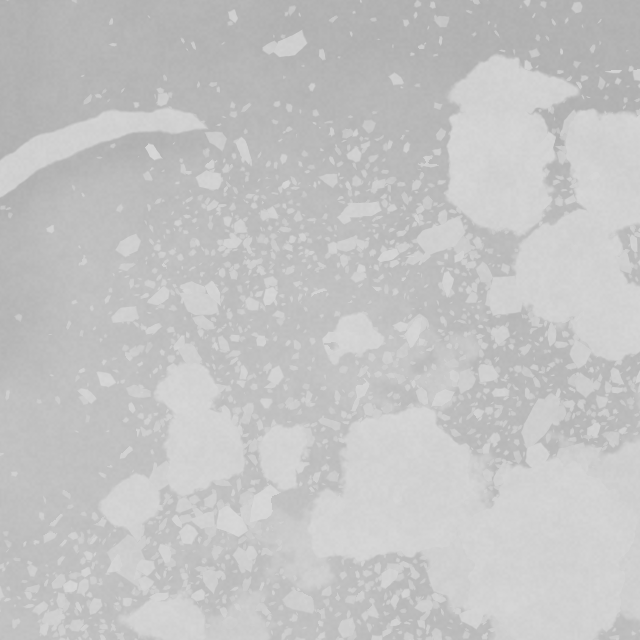
A three.js fragment shader for this texture:

```glsl
varying vec2 vUv;

const vec3 ICE = vec3(0.838);
const vec3 WATER = vec3(0.757);
const vec3 DEEP_WATER = vec3(0.700);
const float TAU = 6.2831853;

float hash(vec2 p) {
  vec3 q = fract(vec3(p.xyx) * 0.1031);
  q += dot(q, q.yzx + 33.33);
  return fract((q.x + q.y) * q.z);
}

float noise(vec2 p) {
  vec2 i = floor(p), f = fract(p);
  f = f * f * (3.0 - 2.0 * f);
  return mix(mix(hash(i), hash(i + vec2(1.0, 0.0)), f.x),
             mix(hash(i + vec2(0.0, 1.0)), hash(i + 1.0), f.x), f.y);
}

float fbm(vec2 p) {
  float sum = 0.0, amp = 0.5;
  for (int i = 0; i < 5; i++) {
    sum += amp * noise(p);
    p = mat2(1.6, 1.2, -1.2, 1.6) * p + 7.3;
    amp *= 0.5;
  }
  return sum;
}

float fill(float d, float soft) { return 1.0 - smoothstep(-soft, soft, d); }

// Rough convex polygon with hashed sides
float shard(vec2 p, float radius, vec2 seed) {
  float d = -1.0;
  for (int i = 0; i < 6; i++) {
    float k = float(i), a = (k + 0.7 * hash(seed + k * 3.7)) * TAU / 6.0;
    float reach = radius * mix(0.6, 1.0, hash(seed + k * 5.1 + 9.0));
    d = max(d, dot(p, vec2(cos(a), sin(a))) - reach);
  }
  return d;
}

// One grid of scattered shards, sized relative to its cells
float scatter(vec2 p, float cells, float density, float soft) {
  vec2 g = p * cells, home = floor(g);
  float cover = 0.0;
  for (int y = -1; y <= 1; y++) {
    for (int x = -1; x <= 1; x++) {
      vec2 id = home + vec2(float(x), float(y));
      vec2 seed = id + cells * 1.7;
      if (hash(seed) < density) {
        vec2 q = g - id - vec2(hash(seed + 11.0), hash(seed + 23.0));
        float a = 0.9 + 2.6 * (hash(seed + 31.0) - 0.5);
        q = mat2(cos(a), -sin(a), sin(a), cos(a)) * q;
        q.y *= mix(1.0, 2.3, hash(seed + 43.0));
        float radius = mix(0.2, 0.56, pow(hash(seed + 57.0), 1.5));
        float shade = mix(0.62, 1.0, hash(seed + 71.0));
        cover = max(cover, shade * fill(shard(q, radius, seed), soft * cells));
      }
    }
  }
  return cover;
}

float ellipse(vec2 p, vec2 center, vec2 radii) {
  return (length((p - center) / radii) - 1.0) * min(radii.x, radii.y);
}

// Large floes along the right and lower sides
float massif(vec2 p) {
  float d = ellipse(p, vec2(0.81, 0.86), vec2(0.11, 0.042));
  d = min(d, ellipse(p, vec2(0.775, 0.735), vec2(0.085, 0.105)));
  d = min(d, ellipse(p, vec2(0.96, 0.73), vec2(0.075, 0.105)));
  d = min(d, ellipse(p, vec2(0.885, 0.58), vec2(0.088, 0.08)));
  d = min(d, ellipse(p, vec2(0.97, 0.50), vec2(0.065, 0.055)));
  d = min(d, ellipse(p, vec2(0.325, 0.295), vec2(0.06, 0.07)));
  d = min(d, ellipse(p, vec2(0.295, 0.39), vec2(0.042, 0.04)));
  d = min(d, ellipse(p, vec2(0.215, 0.215), vec2(0.048, 0.042)));
  d = min(d, ellipse(p, vec2(0.45, 0.29), vec2(0.042, 0.045)));
  d = min(d, ellipse(p, vec2(0.565, 0.47), vec2(0.042, 0.034)));
  d = min(d, ellipse(p, vec2(0.64, 0.27), vec2(0.105, 0.08)));
  d = min(d, ellipse(p, vec2(0.61, 0.185), vec2(0.14, 0.06)));
  d = min(d, ellipse(p, vec2(0.86, 0.13), vec2(0.13, 0.15)));
  return min(d, ellipse(p, vec2(0.27, 0.03), vec2(0.07, 0.045)));
}

// Curved tongue of ice, tapering to the right
float crescent(vec2 p) {
  float top = 0.83 - 1.15 * pow(abs(0.26 - p.x), 2.0);
  float bottom = 0.80 - 1.2 * pow(abs(0.30 - p.x), 2.0);
  return max(max(p.y - top, bottom - p.y), (p.x - 0.315) * 0.8 + (p.y - 0.815) * 0.4);
}

void main() {
  vec2 p = vUv;
  vec2 wobble = vec2(fbm(p * 18.0), fbm(p * 18.0 + 40.0)) - 0.48;
  float clumps = fbm(p * 6.0 + 3.0);

  // Water shading: dim top, hazy corner, darker gaps to the right
  float dim = 0.9 * smoothstep(0.55, 1.0, p.y) + 0.35 * smoothstep(0.15, 0.9, p.x);
  dim += 0.5 * (1.0 - smoothstep(0.0, 0.12, p.x)) * smoothstep(0.25, 0.5, p.y);
  dim += 0.9 * (clumps - 0.48) - 0.9 * fill(length(p - vec2(0.04, 0.97)), 0.2);
  float tongue = crescent(p + wobble * 0.022);
  dim += 0.5 * fill(crescent(p + vec2(-0.01, 0.035)), 0.04);
  vec3 color = mix(WATER, DEEP_WATER, clamp(dim, 0.0, 1.0));

  // Where broken ice gathers
  float shore = p.x - 0.08 - 0.5 * max(p.y - 0.55, 0.0) + max(0.25 - p.y, 0.0);
  float density = smoothstep(-0.03, 0.3, shore) * (1.0 - 0.8 * smoothstep(0.65, 0.95, p.y));
  density *= smoothstep(0.2, 0.6, clumps) * 1.25;

  // Shards from coarse to fine
  float ice = 0.0, cells = 13.0;
  vec2 rough = p + wobble * 0.014;
  for (int i = 0; i < 4; i++) {
    float share = density * (0.42 + 0.06 * float(i)) + 0.012 * float(i);
    ice = max(ice, scatter(rough, cells, share, 0.0018) * (1.0 - 0.08 * float(i)));
    cells *= 1.8;
  }

  // Slush, large floes and the tongue
  float slush = smoothstep(0.49, 0.60, fbm(p * 11.0 + 17.0));
  slush *= smoothstep(0.5, 1.0, p.x + 0.9 * (0.55 - p.y)) * (1.0 - smoothstep(0.45, 0.65, p.y));
  ice = max(ice, 0.75 * slush);
  float body = 0.85 + 0.3 * (fbm(p * 14.0 + 60.0) - 0.4);
  ice = max(ice, body * fill(massif(p + wobble * 0.075), 0.004));
  ice = max(ice, 0.85 * fill(tongue, 0.003));

  color = mix(color, ICE, clamp(ice, 0.0, 1.0));
  color += 0.018 * (noise(p * 230.0) - 0.5) + 0.02 * (fbm(p * 60.0) - 0.48);
  gl_FragColor = vec4(color, 1.0);
}
```
